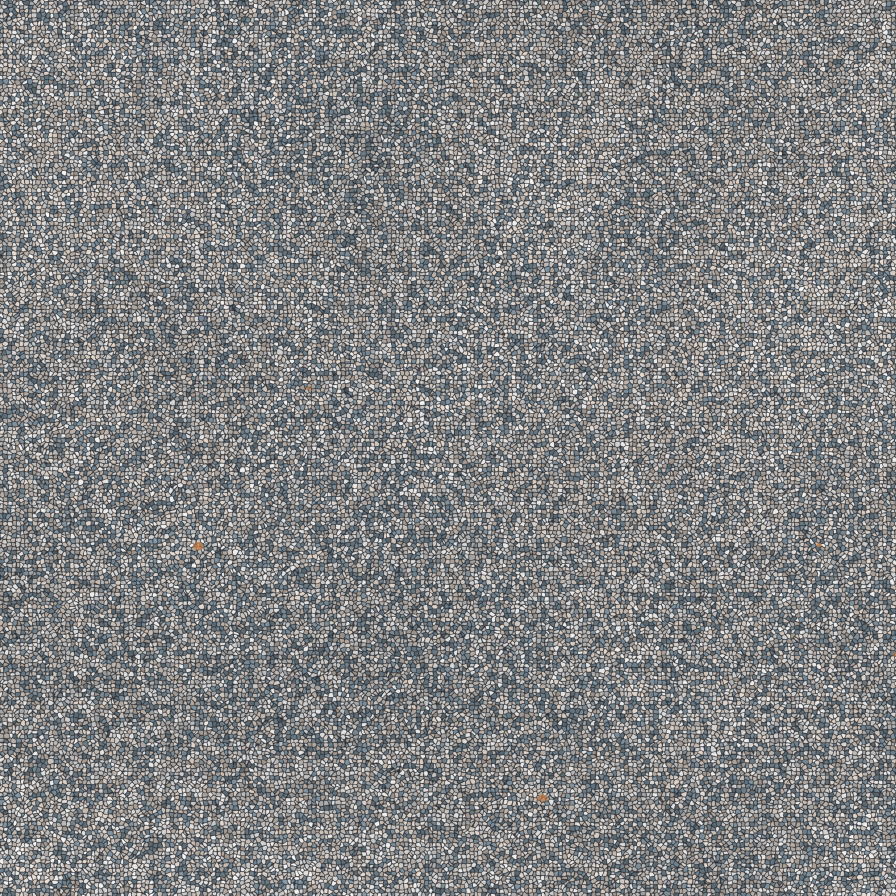
A Shadertoy shader for this texture:

```glsl
// Fine mineral grit: a dense bed of tiny pale, tan and slate-blue grains.
// Jittered cells form the grains, dark gaps separate them, and slow noise
// tints broad patches. Each pixel is supersampled to keep the grains smooth.

const float GRAINS_ACROSS = 215.0;
const int SAMPLES = 3;
const int PEBBLES = 5;

const vec3 GAP_COLOR   = vec3(0.17, 0.185, 0.205);
const vec3 PALE_COLOR  = vec3(0.79, 0.785, 0.78);
const vec3 TAN_COLOR   = vec3(0.75, 0.71, 0.675);
const vec3 SLATE_COLOR = vec3(0.43, 0.49, 0.53);
const vec3 RUST_COLOR  = vec3(0.74, 0.48, 0.28);

float hash(vec2 p) {
    return fract(sin(dot(p, vec2(127.1, 311.7))) * 43758.5453);
}

vec2 hash2(vec2 p) {
    return vec2(hash(p), hash(p + 57.3));
}

float valueNoise(vec2 p) {
    vec2 cell = floor(p);
    vec2 f = fract(p);
    f = f * f * (3.0 - 2.0 * f);
    float low = mix(hash(cell), hash(cell + vec2(1, 0)), f.x);
    float high = mix(hash(cell + vec2(0, 1)), hash(cell + vec2(1, 1)), f.x);
    return mix(low, high, f.y);
}

float fbm(vec2 p) {
    float sum = 0.0;
    float amplitude = 0.5;
    for (int i = 0; i < 4; i++) {
        sum += amplitude * valueNoise(p);
        p = p * 2.1 + 13.7;
        amplitude *= 0.5;
    }
    return sum;
}

// Returns the id of the nearest grain in xy and the distance margin to its
// neighbour in z, which is zero on the border between two grains.
vec3 nearestGrain(vec2 p) {
    vec2 cell = floor(p);
    vec2 id = cell;
    float first = 9.0;
    float second = 9.0;
    for (int y = -1; y <= 1; y++) {
        for (int x = -1; x <= 1; x++) {
            vec2 neighbour = cell + vec2(x, y);
            vec2 center = neighbour + 0.1 + 0.8 * hash2(neighbour);
            float d = length(p - center);
            if (d < first) {
                second = first;
                first = d;
                id = neighbour;
            } else {
                second = min(second, d);
            }
        }
    }
    return vec3(id, second - first);
}

// Picks the mineral of one grain; warmth shifts the balance of slate and tan.
vec3 grainColor(vec2 id, float warmth) {
    float kind = hash(id + 11.9);
    float slateShare = 0.23 - 0.25 * warmth;
    float tanShare = 0.34 + 0.3 * warmth;
    vec3 color = PALE_COLOR;
    if (kind < slateShare) color = SLATE_COLOR;
    else if (kind < slateShare + tanShare) color = TAN_COLOR;
    if (hash(id + 83.1) > 0.9996) color = RUST_COLOR;
    return color * mix(0.8, 1.2, hash(id + 29.4));
}

vec3 gritBed(vec2 uv, float warmth) {
    vec2 wobble = vec2(valueNoise(uv * 300.0), valueNoise(uv * 300.0 + 41.0));
    vec3 grain = nearestGrain(uv * GRAINS_ACROSS + 0.35 * wobble);
    float body = smoothstep(0.0, 0.33, grain.z);
    return mix(GAP_COLOR, grainColor(grain.xy, warmth), body);
}

// Lays a few larger rust-toned pebbles over the bed.
vec3 addPebbles(vec3 color, vec2 uv) {
    for (int i = 0; i < PEBBLES; i++) {
        vec2 seed = vec2(float(i) * 3.7 + 1.0, 5.3);
        vec2 offset = uv - hash2(seed);
        float radius = mix(0.002, 0.005, hash(seed + 9.0));
        float ripple = 0.0015 * (valueNoise(uv * 350.0) - 0.5);
        float d = length(offset * vec2(0.8, 1.1)) - radius + ripple;
        float cover = 1.0 - smoothstep(-0.0008, 0.0008, d);
        float shade = 0.85 + 0.3 * valueNoise(uv * 420.0);
        color = mix(color, RUST_COLOR * shade, 0.8 * cover);
    }
    return color;
}

void mainImage(out vec4 fragColor, in vec2 fragCoord) {
    // Broad patches of warmer, brighter and cooler, darker grit
    vec2 canvas = fragCoord / iResolution.y;
    float warmth = fbm(canvas * vec2(2.5, 4.0) + 3.0) - 0.47;
    float exposure = 1.0 + 0.16 * (fbm(canvas * 5.0 + 21.0) - 0.47);

    // Average several samples inside the pixel
    vec3 color = vec3(0.0);
    for (int y = 0; y < SAMPLES; y++) {
        for (int x = 0; x < SAMPLES; x++) {
            vec2 shift = (vec2(x, y) + 0.5) / float(SAMPLES) - 0.5;
            color += gritBed((fragCoord + shift) / iResolution.y, warmth);
        }
    }
    color *= exposure / float(SAMPLES * SAMPLES);
    fragColor = vec4(addPebbles(color, canvas), 1.0);
}
```
